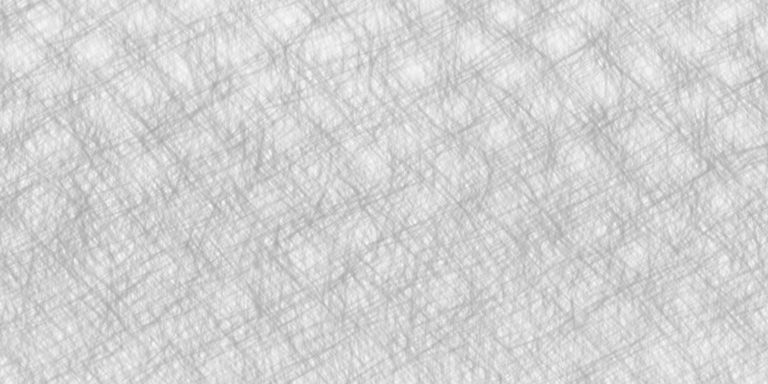
This texture is drawn by a WebGL 1 fragment shader. Its source:

```glsl
precision highp float;
// Pale grey mesh of fine, translucent, criss-crossing curved fibres.

uniform vec2 u_resolution;

float hash(vec2 p) {
  return fract(sin(dot(p, vec2(12.99, 78.23))) * 43758.55);
}

// One layer of finite fibres: staggered lanes with one bent fibre per cell.
float fibreLayer(vec2 p, float angle, float bend, vec2 cellSize, float seed) {
  float c = cos(angle), s = sin(angle);
  vec2 q = vec2(c * p.x + s * p.y, c * p.y - s * p.x);
  q.y += bend * sin(q.x * (6.0 + 6.0 * hash(vec2(seed, 3.0))) + seed * 2.4);

  q = q / cellSize + vec2(0.0, hash(vec2(seed, 9.0)));
  float lane = floor(q.y);
  q.x += 7.0 * hash(vec2(lane, seed));
  vec2 cell = floor(q);
  vec2 f = q - cell - 0.5;

  float shift = hash(cell + seed * 1.7) - 0.5;
  float slope = hash(cell + seed * 2.9 + 5.0) - 0.5;
  float weight = hash(cell + seed * 3.7 + 11.0);
  float centre = 0.4 * shift + 0.3 * slope * f.x - 0.9 * shift * f.x * f.x;
  float dist = abs(f.y - centre) * cellSize.y;

  float halfWidth = 0.0026 + 0.004 * weight * weight + 0.4 / u_resolution.y;
  float ends = 1.0 - smoothstep(0.2, 0.5, abs(f.x));
  return (1.0 - smoothstep(0.0, halfWidth, dist)) * ends * (0.65 + weight * weight);
}

void main() {
  vec2 p = gl_FragCoord.xy / u_resolution.y;

  // Slanted, wavering lattice: fibres bundle on its lines and leave gaps between.
  vec2 w = p + 0.025 * vec2(sin(p.y * 14.0 + p.x * 4.0), sin(p.x * 11.0 - p.y * 6.0));
  float falling = 0.5 + 0.5 * cos(6.2832 * 5.0 * (w.x + 1.1 * w.y));
  float rising = 0.5 + 0.5 * cos(6.2832 * 3.5 * (w.x - 1.7 * w.y) + 1.0);
  float steep = 0.5 + 0.5 * cos(6.2832 * 5.0 * (w.x - 0.15 * w.y) + 2.0 * sin(w.y * 9.0));
  float order = mix(0.4, 0.75, smoothstep(0.25, 0.9, p.y));

  // Families: rising, falling, and two parts of steep strongly curved fibres.
  float ink = 0.0;
  for (int i = 0; i < 52; i++) {
    float seed = float(i) + 1.0;
    float family = mod(seed, 4.0);
    float spread = hash(vec2(seed, 1.0)) - 0.5;
    float angle = 0.55 + 0.45 * spread;
    float bend = 0.016;
    float gap = rising;
    vec2 cellSize = vec2(0.5, 0.034);
    if (family > 1.5) {
      angle = 1.62 + 0.9 * spread;
      bend = 0.045;
      gap = steep;
      cellSize = vec2(0.3, 0.038);
    } else if (family > 0.5) {
      angle = -0.78 + 0.35 * spread;
      gap = falling;
    }
    ink += (1.0 + order * (0.5 - gap)) * fibreLayer(p, angle, bend, cellSize, seed);
  }

  // Denser across the middle, more open in the gaps and near the top.
  float density = 0.88 + 0.27 * sin(3.1416 * clamp(p.y * 1.05, 0.0, 1.0));
  density += 0.07 * sin(p.x * 2.3 + p.y * 5.0 - 1.0);
  density += 0.08 * sin(p.x * 11.0 + 3.0 * sin(p.y * 7.0)) * sin(p.y * 15.0 - p.x * 5.0);
  density *= 1.1 - falling * rising * mix(0.2, 0.6, smoothstep(0.35, 0.95, p.y));

  // Overlapping fibres darken less and less.
  float grey = 0.98 - 0.36 * (1.0 - exp(-0.104 * ink * density));
  gl_FragColor = vec4(vec3(grey), 1.0);
}
```
